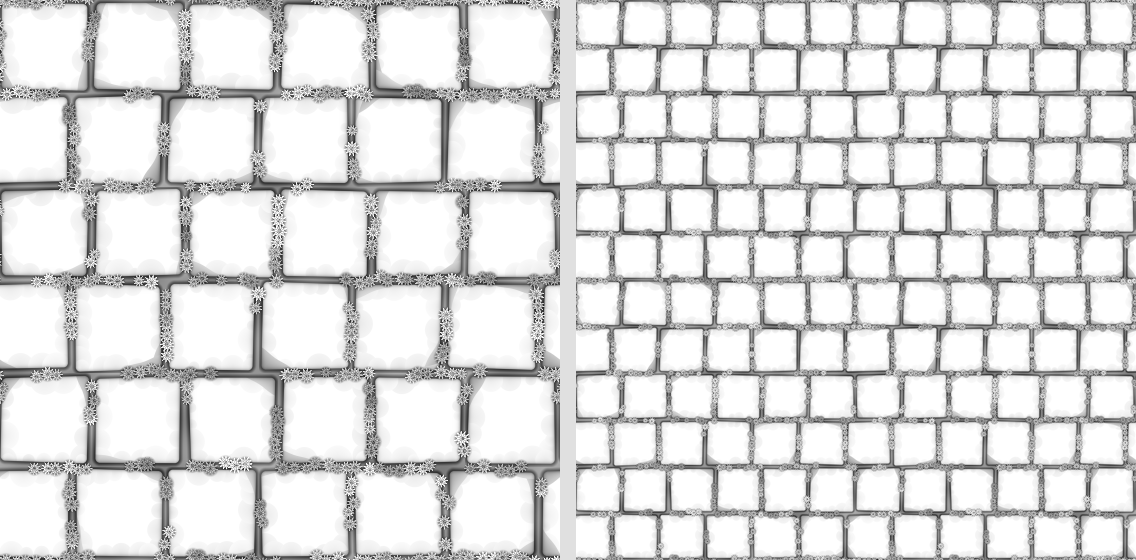
Left, the tile; right, the same tile 2 across and 2 down.
A three.js fragment shader for this texture map:

```glsl
// Pale chipped stone blocks in running bond, with spiky rosettes growing in the joints.
varying vec2 vUv;

const float BLOCKS = 6.0;        // blocks across and rows up
const float ROW_SHIFT = 0.23;    // shift of every other row, in blocks
const float BASE_SHIFT = 0.02;
const float HALF_SIZE = 0.457;   // half width of a block
const float SIZE_JITTER = 0.024;
const float TILT = 0.07;         // range of side slant, radians
const float CORNER = 0.05;       // corner radius
const float SOFT = 0.007;        // edge smoothing, in blocks
const float CHIP_CHANCE = 0.55;
const float PLANTS = 9.0;        // rosette sites per block length
const float PLANT_CHANCE = 0.68;
const float LEAVES = 11.0;
const float STONE_TONE = 1.0;
const float SCALLOP_TONE = 0.915;
const float CHIP_TONE = 0.87;
const float JOINT_DARK = 0.27;
const float JOINT_LIGHT = 0.58;
const float TAU = 6.2831853;

vec3 hash3(vec2 id, float seed) {
  vec3 p = fract(vec3(id, seed) * vec3(0.1031, 0.1030, 0.0973));
  p += dot(p, p.yxz + 33.33);
  return fract((p.xxy + p.yxx) * p.zyx);
}

float cover(float d) { return 1.0 - smoothstep(-SOFT, SOFT, d); }

vec2 heading(float a) { return vec2(cos(a), sin(a)); }

// Signed distance to one slanted side of a block
float sideDistance(vec2 p, vec2 id, float side) {
  vec3 h = hash3(id, side + 3.0) - 0.5;
  return dot(p, heading(side * TAU / 4.0 + h.x * TILT)) - HALF_SIZE - h.y * SIZE_JITTER;
}

float blockDistance(vec2 p, vec2 id) {
  vec2 d = vec2(max(sideDistance(p, id, 0.0), sideDistance(p, id, 2.0)),
                max(sideDistance(p, id, 1.0), sideDistance(p, id, 3.0))) + CORNER;
  return length(max(d, 0.0)) + min(max(d.x, d.y), 0.0) - CORNER;
}

// Worn face: overlapping scallops around the rim, then flat broken corners
float blockFace(vec2 p, vec2 id, float d) {
  float tone = STONE_TONE;
  for (int i = 0; i < 20; i++) {
    float n = float(i);
    vec3 h = hash3(id, n + 20.0);
    vec2 outward = heading(floor(n / 5.0) * TAU / 4.0);
    vec2 along = vec2(-outward.y, outward.x);
    float slot = (mod(n, 5.0) - 2.0) * 0.19 + (h.x - 0.5) * 0.12;
    float radius = 0.05 + 0.11 * h.y;
    float r = length(p - outward * 0.43 - along * slot);
    float shade = SCALLOP_TONE + 0.03 * h.z + 0.04 * r / radius;
    tone = mix(tone, shade, cover(r - radius));
  }
  for (int i = 0; i < 4; i++) {
    vec3 h = hash3(id, float(i) + 50.0);
    float lean = (0.18 + 0.45 * h.y) * (h.z < 0.5 ? -1.0 : 1.0);
    vec2 n = heading(float(i) * TAU / 4.0 + lean);
    float depth = dot(p, n) - 0.435 - 0.07 * fract(h.z * 7.0)
                + 0.006 * sin(dot(p, vec2(-n.y, n.x)) * 19.0 + h.y * TAU);
    float shade = CHIP_TONE - 1.3 * max(depth, 0.0) - 0.08 * fract(h.y * 5.0);
    tone = mix(tone, shade, cover(-depth) * step(h.x, CHIP_CHANCE));
  }
  return tone * (1.0 - 0.36 * exp(min(d, 0.0) / 0.017));
}

// One ring of pointed leaves: x is its tone, y its coverage
vec2 leafRing(vec2 p, float radius, float turn) {
  float r = length(p) / radius;
  float ridge = abs(fract((atan(p.y, p.x) + turn) * LEAVES / TAU) - 0.5) * 2.0;
  float rim = mix(1.0, 0.5, ridge);
  return vec2(0.5 + 0.55 * r - 0.4 * ridge * ridge, cover((r - rim) * radius));
}

// Rosettes strung along a joint; p.x runs along it and p.y across it
float growRosettes(float tone, vec2 p, float line, bool skipEnds) {
  float total = BLOCKS * PLANTS;
  for (int k = -1; k <= 1; k++) {
    float site = floor(p.x * PLANTS) + float(k);
    float wrapped = mod(site, total);
    float inBlock = mod(wrapped, PLANTS);
    if (skipEnds && (inBlock < 0.5 || inBlock > PLANTS - 1.5)) continue;
    vec3 cluster = hash3(vec2(floor(wrapped / 3.0), line), 71.0);
    vec3 h = hash3(vec2(wrapped, line), 83.0);
    if (cluster.x > PLANT_CHANCE || h.z > 0.93) continue;
    vec2 center = vec2((site + 0.5) / PLANTS, 0.0)
                + vec2(h.x - 0.5, h.y - 0.5 + 0.7 * (cluster.y - 0.5)) * 0.06;
    vec2 q = p - center;
    float radius = 0.064 + 0.026 * h.z;
    float light = 0.62 + 0.3 * cluster.z + 0.22 * h.x;
    tone *= 1.0 - 0.5 * (1.0 - smoothstep(radius * 0.55, radius * 1.15, length(q)));
    vec2 outer = leafRing(q, radius, h.y * TAU);
    tone = mix(tone, outer.x * light, outer.y);
    vec2 inner = leafRing(q, radius * 0.62, h.y * TAU + 0.3);
    tone = mix(tone, (inner.x + 0.1) * light, inner.y);
  }
  return tone;
}

void main() {
  vec2 g = vUv * BLOCKS;
  float row = floor(g.y);
  float x = g.x + (mod(row, 2.0) < 0.5 ? ROW_SHIFT : BASE_SHIFT);
  vec2 id = vec2(mod(floor(x), BLOCKS), mod(row, BLOCKS));
  vec2 p = vec2(fract(x), fract(g.y)) - 0.5;

  // Joint bed, darkest against the stone
  float d = blockDistance(p, id);
  float drift = sin(TAU * (5.0 * vUv.x + 2.0 * vUv.y)) * sin(TAU * (7.0 * vUv.y - 3.0 * vUv.x));
  float tone = mix(JOINT_DARK, JOINT_LIGHT, smoothstep(0.0, 0.05, d)) + 0.1 * drift;
  tone = mix(tone, blockFace(p, id, d), cover(d));

  // Growth in upright joints, then in level joints
  float upright = floor(x + 0.5);
  float level = floor(g.y + 0.5);
  tone = growRosettes(tone, vec2(g.y, x - upright), mod(upright, BLOCKS) + 10.0, true);
  tone = growRosettes(tone, vec2(g.x, g.y - level), mod(level, BLOCKS) + 30.0, false);
  gl_FragColor = vec4(vec3(clamp(tone, 0.0, 1.0)), 1.0);
}
```
